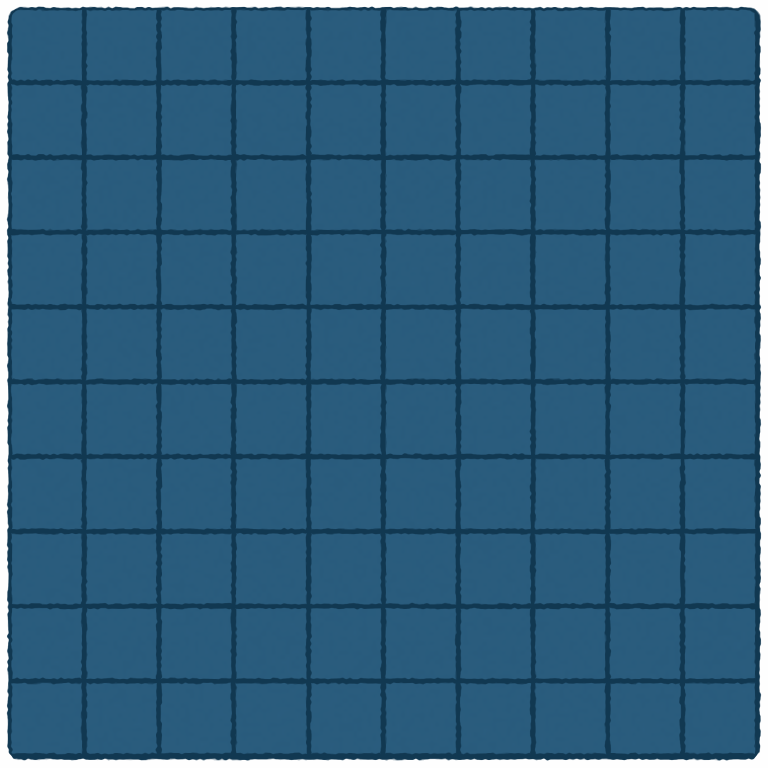
This pattern is drawn by a three.js fragment shader. Its source:

```glsl
// Blue rounded board ruled into ten by ten squares with rough dark ink lines.
#define CELLS 10.0
#define PITCH 0.0974
#define GRID_CENTER vec2(0.4992, 0.5029)
#define LINE_WIDTH 0.0064
#define BOARD_CENTER vec2(0.5, 0.5007)
#define BOARD_HALF 0.4897
#define CORNER_RADIUS 0.016
#define ROUGHNESS 0.0024
#define ROUGH_SCALE 210.0
#define SOFTNESS 0.0011
#define FILL_COLOR vec3(0.163, 0.360, 0.490)
#define INK_COLOR vec3(0.066, 0.218, 0.318)

varying vec2 vUv;

float hash(vec2 p) {
  vec3 q = fract(vec3(p.xyx) * 0.1031);
  q += dot(q, q.yzx + 33.33);
  return fract((q.x + q.y) * q.z);
}

float noise(vec2 p) {
  vec2 cell = floor(p);
  vec2 f = fract(p);
  f = f * f * (3.0 - 2.0 * f);
  float low = mix(hash(cell), hash(cell + vec2(1.0, 0.0)), f.x);
  float high = mix(hash(cell + vec2(0.0, 1.0)), hash(cell + vec2(1.0, 1.0)), f.x);
  return mix(low, high, f.y);
}

// Small random shift that frays every edge.
vec2 fray(vec2 p) {
  vec2 q = p * ROUGH_SCALE;
  return ROUGHNESS * (vec2(noise(q), noise(q + 517.3)) - 0.5);
}

float roundedBox(vec2 p, float halfSize, float radius) {
  vec2 d = abs(p) - halfSize + radius;
  return length(max(d, 0.0)) + min(max(d.x, d.y), 0.0) - radius;
}

// Distance to the nearest ruling, counting the outer ones.
float gridDistance(vec2 p) {
  vec2 g = (p - GRID_CENTER) / PITCH + 0.5 * CELLS;
  vec2 nearest = clamp(floor(g + 0.5), 0.0, CELLS);
  vec2 d = abs(g - nearest) * PITCH;
  return min(d.x, d.y);
}

float coverage(float d) {
  return 1.0 - smoothstep(-SOFTNESS, SOFTNESS, d);
}

void main() {
  vec2 p = vUv + fray(vUv);
  float board = roundedBox(p - BOARD_CENTER, BOARD_HALF, CORNER_RADIUS);

  // Rulings and the outline share one ink.
  float rulings = gridDistance(p) - 0.5 * LINE_WIDTH;
  float outline = -board - 0.55 * LINE_WIDTH;
  float ink = coverage(min(rulings, outline));

  // Faint mottling of the flat fill.
  vec3 fill = FILL_COLOR + 0.006 * (noise(vUv * 160.0) - 0.5);
  vec3 color = mix(fill, INK_COLOR, ink);
  color = mix(vec3(0.995), color, coverage(board));
  gl_FragColor = vec4(color, 1.0);
}
```
